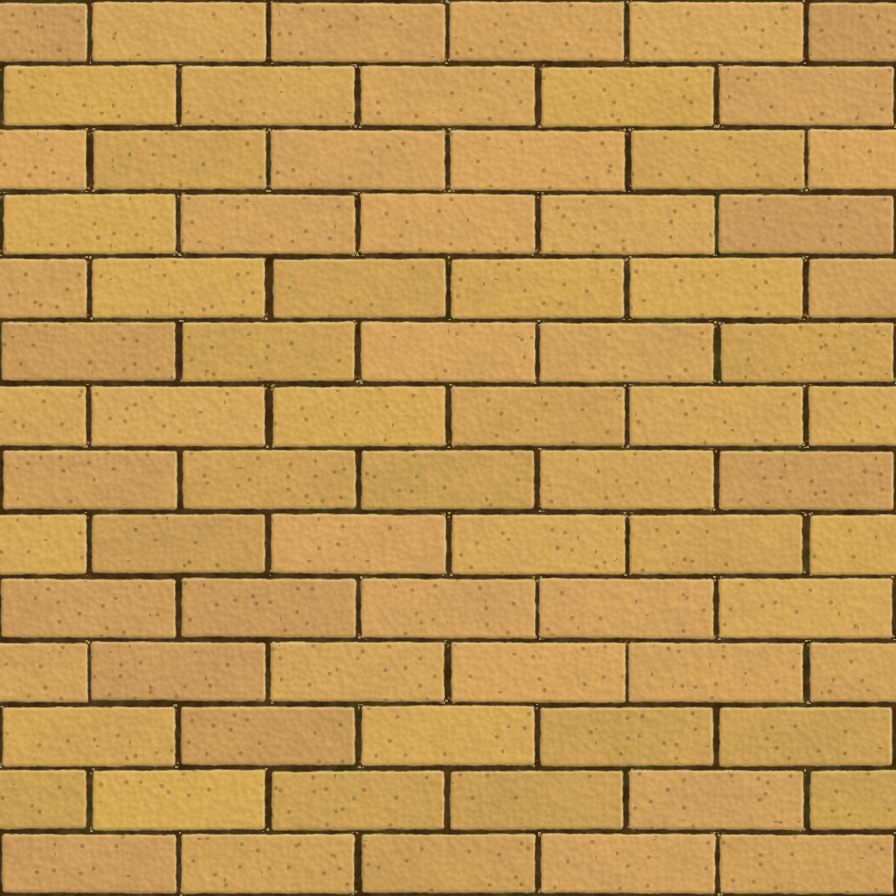
Write a WebGL 2 fragment shader that draws this texture.

```glsl
#version 300 es
precision highp float;

uniform vec2 u_resolution;
out vec4 fragColor;

vec2 hash2(vec2 p) {
    p = vec2(dot(p, vec2(127.1, 311.7)), dot(p, vec2(269.5, 183.3)));
    return fract(sin(p) * 43758.5);
}

// Distance to the nearest scattered cell point
float cellular(vec2 p) {
    vec2 cell = floor(p);
    float nearest = 2.0;
    for (int y = -1; y <= 1; y++) {
        for (int x = -1; x <= 1; x++) {
            vec2 neighbor = cell + vec2(x, y);
            nearest = min(nearest, length(neighbor + hash2(neighbor) - p));
        }
    }
    return nearest;
}

// Smooth irregular variation, roughly -1 to 1
float waves(vec2 p) {
    float sum = 0.0, amplitude = 0.5;
    for (int i = 0; i < 4; i++) {
        sum += amplitude * sin(p.x + 1.7 * sin(p.y * 0.8)) * cos(p.y + 1.3 * sin(p.x * 0.7));
        p = mat2(1.5, 1.1, -1.1, 1.5) * p + 2.7;
        amplitude *= 0.6;
    }
    return sum;
}

float roundedBox(vec2 p, vec2 halfSize, float radius) {
    vec2 q = abs(p) - halfSize + radius;
    return length(max(q, 0.0)) + min(max(q.x, q.y), 0.0) - radius;
}

// Pitted clay surface
float clayHeight(vec2 p) {
    return cellular(p * 130.0) * 0.6 + cellular(p * 65.0 + 9.0) * 0.5;
}

void main() {
    vec2 uv = gl_FragCoord.xy / u_resolution;
    float pixel = 1.0 / min(u_resolution.x, u_resolution.y);

    // Running bond: five bricks across, fourteen courses
    vec2 pitch = vec2(0.2, 1.0 / 14.0);
    vec2 grid = uv / pitch;
    float course = floor(grid.y);
    grid.x += 0.5 * mod(course, 2.0);
    vec2 id = vec2(mod(floor(grid.x), 5.0), course);
    vec2 tone = hash2(id + 3.0);
    vec2 jitter = hash2(id + 41.0) - 0.5;

    // Slightly uneven brick outline
    vec2 local = (fract(grid) - 0.5) * pitch - jitter * vec2(0.0025, 0.0016);
    local.y += local.x * (tone.y - 0.5) * 0.014;
    vec2 halfSize = vec2(0.0965, 0.0327) + (tone.yx - 0.5) * vec2(0.0015, 0.001);
    float roughness = waves(uv * 110.0) * 0.0009 + (cellular(uv * 170.0) - 0.5) * 0.0007;
    float edge = roundedBox(local, halfSize, 0.003) + roughness;
    float brick = 1.0 - smoothstep(-pixel, pixel, edge);

    // Clay colour with patches and fine relief
    float patches = waves(uv * vec2(30.0, 45.0) + id * 5.0);
    vec3 clay = mix(vec3(0.755, 0.58, 0.335), vec3(0.83, 0.65, 0.355),
                    clamp(0.2 + tone.x * 0.9 + patches * 0.3, 0.0, 1.0));
    clay += (tone.y - 0.5) * vec3(0.01, -0.015, 0.035);
    float relief = clayHeight(uv) - clayHeight(uv + vec2(0.0018, 0.0022));
    clay += relief * vec3(0.11, 0.105, 0.085);
    clay += waves(uv * vec2(420.0, 380.0)) * 0.022;
    float pit = 1.0 - smoothstep(0.06, 0.16, cellular(uv * 48.0 + 20.0));
    clay *= 1.0 - 0.2 * pit * step(0.6, hash2(floor(uv * 48.0)).x);

    // Lit top and right rims, shaded bottom and left rims
    vec2 toHigh = halfSize - local;
    vec2 toLow = halfSize + local;
    float wear = 0.5 + 0.5 * waves(uv * 55.0 + id);
    float lit = max(1.0 - smoothstep(0.001, 0.0042, toHigh.y),
                    1.0 - smoothstep(0.001, 0.0038, toHigh.x));
    float shade = max(1.0 - smoothstep(0.0, 0.0045, toLow.y),
                      0.7 - 0.7 * smoothstep(0.0, 0.004, toLow.x));
    clay = mix(clay, vec3(0.89, 0.78, 0.56), lit * (0.25 + 0.55 * wear));
    clay = mix(clay, vec3(0.53, 0.42, 0.24), shade * (0.3 + 0.4 * wear));

    // Deep joint, lighter where mortar catches light
    float mortarGrain = 0.5 + 0.5 * waves(uv * 140.0 + 6.0);
    vec3 joint = mix(vec3(0.19, 0.12, 0.04), vec3(0.35, 0.25, 0.11), mortarGrain);
    joint += vec3(-0.02, 0.03, 0.0) * smoothstep(0.1, 0.6, waves(uv * 24.0));
    joint = mix(joint, vec3(0.53, 0.42, 0.24), 0.45 * (1.0 - smoothstep(0.0, 0.0018, edge)));

    // Pale crumbs where upright joints meet the courses
    vec2 corner = abs(local) - pitch * 0.5;
    float crumbZone = 1.0 - smoothstep(0.002, 0.011, length(corner));
    float crumb = 1.0 - smoothstep(0.25, 0.4, cellular(uv * 190.0 + 30.0));
    joint = mix(joint, vec3(0.78, 0.7, 0.5), crumb * crumbZone * 0.7 * step(0.4, tone.x));

    fragColor = vec4(clamp(mix(joint, clay, brick), 0.0, 1.0), 1.0);
}
```
